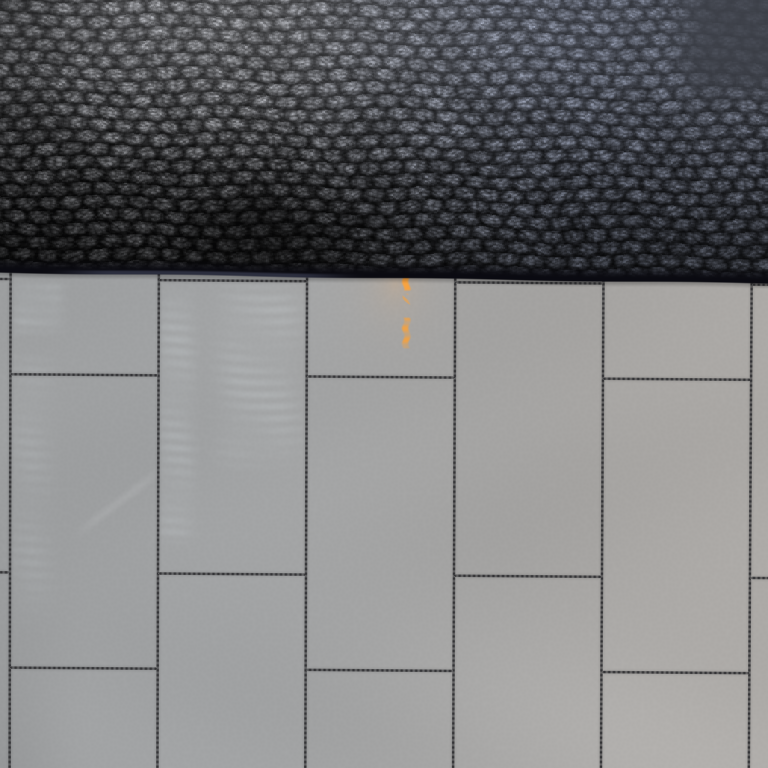
Write a Shadertoy shader that draws this texture.

```glsl
// Dark woven mat lying above pale staggered floor tiles with soft window reflections.

float hash(vec2 p) {
    p = fract(p * vec2(0.1031, 0.1137));
    p += dot(p, p.yx + 33.33);
    return fract((p.x + p.y) * p.x * 17.0);
}

// Cellular noise: distance to the nearest scattered point
float cellular(vec2 p) {
    vec2 cell = floor(p), f = fract(p);
    float nearest = 1.0;
    for (int j = -1; j <= 1; j++)
    for (int i = -1; i <= 1; i++) {
        vec2 o = vec2(i, j), id = cell + o + 50.0;
        vec2 point = vec2(hash(id), hash(id + 71.0));
        nearest = min(nearest, length(o + point - f));
    }
    return nearest;
}

// Soft-edged box mask
float box(vec2 p, vec2 lo, vec2 hi, float soft) {
    vec2 a = smoothstep(lo - soft, lo + soft, p);
    vec2 b = smoothstep(hi + soft, hi - soft, p);
    return a.x * a.y * b.x * b.y;
}

vec3 matColour(vec2 uv, float above) {
    // Staggered knots, slightly warped
    vec2 q = uv * vec2(32.0, 59.0);
    q += 0.16 * vec2(sin(q.y * 0.7 + q.x * 0.4), sin(q.x * 0.9 + q.y * 0.3));
    q.y += uv.x * 0.8;
    float row = floor(q.y);
    q.x += 0.5 * mod(row, 2.0);
    vec2 f = fract(q) - 0.5;
    float knot = smoothstep(0.62, 0.18, length(f * vec2(1.05, 0.95) + vec2(0.0, -0.06)));
    float fibre = 1.0 - cellular(uv * vec2(120.0, 210.0) + 0.5 * sin(uv.yx * 90.0));
    float fleck = hash(floor(uv * vec2(260.0, 380.0)));
    float tuft = hash(vec2(floor(q.x), row) + 9.0);

    // Broad light falls from the upper middle towards the near edge
    float light = mix(0.14, 0.35, smoothstep(0.64, 0.97, uv.y));
    light += 0.08 * exp(-dot((uv - vec2(0.36, 0.99)) * vec2(2.6, 5.0), (uv - vec2(0.36, 0.99)) * vec2(2.6, 5.0)));
    light += 0.045 * smoothstep(0.35, 0.7, uv.x) * smoothstep(0.98, 0.72, uv.y);
    light *= 0.82 + 0.18 * smoothstep(0.0, 0.2, uv.x);
    light *= 1.0 - 0.4 * exp(-dot((uv - vec2(0.34, 0.7)) * vec2(10.0, 18.0), (uv - vec2(0.34, 0.7)) * vec2(10.0, 18.0)));

    float weave = (0.36 + 0.72 * knot) * (0.5 + 0.75 * fibre) * (0.78 + 0.44 * fleck) * (0.88 + 0.24 * tuft);
    float depth = mix(1.25, 0.72, smoothstep(0.68, 0.98, uv.y)) * mix(1.0, 0.75, uv.x);

    // Worn smooth patch in the far corner
    float worn = smoothstep(0.85, 0.93, uv.x) * smoothstep(0.84, 0.92, uv.y);
    depth *= 1.0 - 0.75 * worn;
    light *= 1.0 - 0.22 * worn;
    float value = max(light * (1.0 + depth * (weave - 0.83) * 1.25), 0.025);
    vec3 col = value * mix(vec3(0.99, 1.0, 1.03), vec3(0.94, 0.99, 1.12), smoothstep(0.3, 0.8, uv.x));

    // Dark binding with a faint sheen
    col = mix(vec3(0.04, 0.04, 0.065), col, smoothstep(0.004, 0.022, above));
    float sheen = smoothstep(0.005, 0.001, abs(above - 0.002)) * box(uv, vec2(0.1, 0.5), vec2(0.43, 0.8), 0.05);
    return col + sheen * vec3(0.13, 0.14, 0.18);
}

vec3 tileColour(vec2 uv, float px) {
    // Columns lean a little; alternate ones are shifted lengthwise
    float column = (uv.x - 0.0125 - 0.004 * uv.y * (0.5 + uv.x)) / 0.1925;
    float id = floor(column);
    float along = (uv.y - 0.1308 + 0.0075 * uv.x - 0.124 * mod(id, 2.0)) / 0.382;
    float side = abs(fract(column + 0.5) - 0.5) * 0.1925;
    float end = abs(fract(along + 0.5) - 0.5) * 0.382;

    vec3 col = mix(vec3(0.625, 0.632, 0.637), vec3(0.665, 0.655, 0.643), smoothstep(0.2, 1.0, uv.x));
    col += 0.025 * smoothstep(0.35, 0.0, uv.y) * smoothstep(0.1, 0.9, uv.x);
    col += 0.012 * (hash(vec2(id, floor(along)) + 20.0) - 0.5);
    col += 0.01 * sin(uv.x * 9.0 + 2.0 * sin(uv.y * 7.0)) * sin(uv.y * 11.0 + 1.0);
    col += 0.012 * (cellular(uv * 190.0) - 0.5);
    col -= 0.035 * smoothstep(0.12, 0.0, uv.x) * smoothstep(0.4, 0.0, uv.y);

    // Slatted window light on the left
    float slat = 0.5 + 0.5 * sin(uv.y * 400.0 + 2.0 * sin(uv.x * 23.0));
    slat *= 0.55 + 0.45 * sin(uv.y * 47.0 + uv.x * 30.0);
    float glare = box(uv, vec2(0.02, 0.57), vec2(0.08, 0.63), 0.012);
    glare += 0.5 * box(uv, vec2(0.02, 0.2), vec2(0.06, 0.53), 0.025);
    glare += 0.7 * box(uv, vec2(0.21, 0.3), vec2(0.25, 0.62), 0.015);
    glare += 0.7 * box(uv, vec2(0.29, 0.4), vec2(0.385, 0.62), 0.025);
    col += glare * (0.018 + 0.055 * slat) * vec3(0.9, 1.0, 1.04);
    float streak = abs(uv.y - 0.32 - 0.75 * (uv.x - 0.12));
    col += 0.03 * smoothstep(0.012, 0.0, streak) * box(uv, vec2(0.11, 0.2), vec2(0.2, 0.45), 0.02);

    // Broken amber reflection
    float wobble = 0.0015 * sin(uv.y * 310.0);
    vec2 p = uv + vec2(wobble, 0.0);
    float amber = box(p, vec2(0.525, 0.622), vec2(0.533, 0.645), 0.002);
    amber += 0.6 * box(p, vec2(0.526, 0.603), vec2(0.532, 0.617), 0.002) * smoothstep(-0.3, 0.5, sin(uv.y * 600.0 + uv.x * 500.0));
    amber += box(p, vec2(0.525, 0.547), vec2(0.533, 0.586), 0.002) * (0.7 + 0.3 * sin(uv.y * 420.0));
    col = mix(col, vec3(0.96, 0.63, 0.24), clamp(amber, 0.0, 1.0) * 0.9);
    col += vec3(0.07, 0.015, -0.04) * exp(-length((uv - vec2(0.515, 0.63)) * vec2(40.0, 32.0)));

    // Grout with a fine stitched break-up
    float stitch = 0.78 + 0.22 * sin((side < end ? uv.y : uv.x) * 1000.0);
    float grout = 1.0 - smoothstep(0.0013 - px * 0.5, 0.0013 + px, min(side, end));
    col *= 1.0 - 0.06 * smoothstep(0.006, 0.001, min(side, end));
    return mix(col, vec3(0.2, 0.2, 0.21), grout * stitch);
}

void mainImage(out vec4 fragColor, in vec2 fragCoord) {
    vec2 uv = fragCoord / iResolution.xy;
    float px = 1.0 / iResolution.y;
    float above = uv.y - 0.645 + 0.0143 * uv.x + 0.0007 * sin(uv.x * 19.0);
    vec3 tiles = tileColour(uv, px) * (1.0 - 0.22 * smoothstep(-0.008, 0.0, above));
    vec3 col = mix(tiles, matColour(uv, above), smoothstep(-px, px, above));
    fragColor = vec4(clamp(col, 0.0, 1.0), 1.0);
}
```
